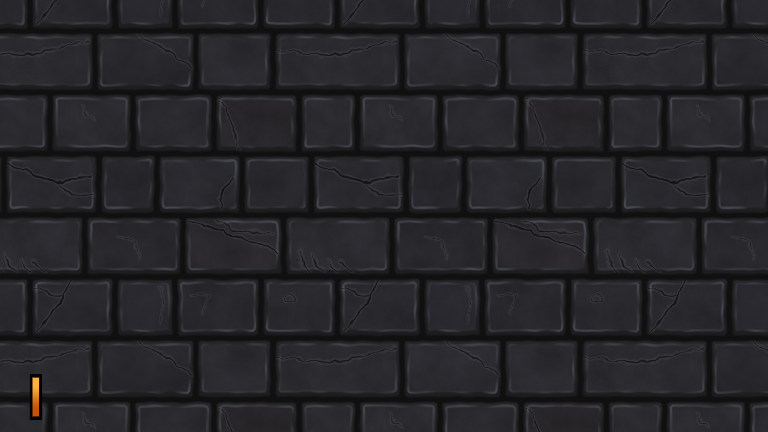
A WebGL 2 fragment shader for this texture:

```glsl
#version 300 es
precision highp float;
// Dark stone wall: a square tile of five brick courses, repeated 2.5 times across.
// Bricks are rounded boxes between uneven joints, with bevels, worn bright rims,
// periodic gradient noise and tapering cracks; a small amber gauge sits at lower left.

uniform vec2 u_resolution;
out vec4 fragColor;

const float TILES_PER_HEIGHT = 1.40625;
const float COURSES = 5.0;
const float TOP_OFFSET = 0.101;
const vec3 JOINT = vec3(0.062, 0.062, 0.064);
const vec3 BEVEL = vec3(0.125, 0.125, 0.135);
const vec3 FACE = vec3(0.160, 0.158, 0.176);
const vec3 RIM = vec3(0.285, 0.295, 0.325);

// Vertical joint positions of each course, as fractions of the tile
const vec4 JOINTS[5] = vec4[5](
    vec4(0.309, 0.638, 0.889, 0.889),
    vec4(0.163, 0.433, 0.697, 0.973),
    vec4(0.013, 0.322, 0.511, 0.788),
    vec4(0.277, 0.596, 0.924, 0.924),
    vec4(0.098, 0.374, 0.570, 0.850));

float hash(vec2 p) {
    vec3 q = fract(p.xyx * vec3(0.1031, 0.1030, 0.0973));
    q += dot(q, q.yzx + 33.33);
    return fract((q.x + q.y) * q.z);
}

float cornerGradient(vec2 cell, vec2 offset, float period) {
    float angle = 6.2832 * hash(mod(cell, period) + period);
    return dot(vec2(cos(angle), sin(angle)), offset);
}

// Gradient noise that repeats with the tile
float noise(vec2 tile, float period) {
    vec2 p = tile * period, i = floor(p), f = fract(p);
    vec2 u = f * f * f * (f * (f * 6.0 - 15.0) + 10.0);
    vec2 e = vec2(0.0, 1.0);
    float low = mix(cornerGradient(i, f, period), cornerGradient(i + e.yx, f - e.yx, period), u.x);
    float high = mix(cornerGradient(i + e, f - e, period), cornerGradient(i + 1.0, f - 1.0, period), u.x);
    return mix(low, high, u.y);
}

float boxDistance(vec2 p, vec2 halfSize, float radius) {
    vec2 q = abs(p) - halfSize + radius;
    return length(max(q, 0.0)) + min(max(q.x, q.y), 0.0) - radius;
}

// Distance to a stroke from the origin that thins towards its end
float taperedStroke(vec2 p, vec2 end) {
    float h = clamp(dot(p, end) / dot(end, end), 0.0, 1.0);
    return length(p - end * h) + 0.0014 * h;
}

// Bent crack through a, bend and b, wrapped around the tile
float crack(vec2 p, vec2 a, vec2 bend, vec2 b, float width) {
    vec2 q = p - bend;
    q -= round(q);
    return min(taperedStroke(q, a - bend), taperedStroke(q, b - bend)) - width;
}

float crackField(vec2 p) {
    p += 0.014 * vec2(noise(p, 23.0), noise(p + 0.37, 23.0));
    p += 0.006 * vec2(noise(p, 61.0), noise(p + 0.61, 61.0));
    float bold = 0.0026, fine = 0.0012;
    float d = crack(p, vec2(0.433, 0.0), vec2(0.55, 0.065), vec2(0.628, 0.12), fine);
    d = min(d, crack(p, vec2(0.908, 0.065), vec2(1.09, 0.08), vec2(1.29, 0.03), fine));
    d = min(d, crack(p, vec2(0.713, 0.225), vec2(0.755, 0.29), vec2(0.78, 0.385), fine));
    d = min(d, crack(p, vec2(0.265, 0.245), vec2(0.285, 0.275), vec2(0.315, 0.295), 0.0));
    d = min(d, crack(p, vec2(0.026, 0.43), vec2(0.18, 0.495), vec2(0.295, 0.47), bold));
    d = min(d, crack(p, vec2(0.18, 0.495), vec2(0.235, 0.53), vec2(0.30, 0.535), fine));
    d = min(d, crack(p, vec2(0.765, 0.48), vec2(0.72, 0.52), vec2(0.715, 0.575), bold));
    d = min(d, crack(p, vec2(0.615, 0.615), vec2(0.74, 0.66), vec2(0.905, 0.72), bold));
    d = min(d, crack(p, vec2(0.70, 0.61), vec2(0.775, 0.65), vec2(0.89, 0.66), fine));
    d = min(d, crack(p, vec2(0.234, 0.81), vec2(0.20, 0.87), vec2(0.125, 0.98), bold));
    d = min(d, crack(p, vec2(0.20, 0.865), vec2(0.16, 0.85), vec2(0.11, 0.84), fine));
    d = min(d, crack(p, vec2(0.52, 0.83), vec2(0.535, 0.88), vec2(0.52, 0.95), 0.0));
    // Chips and a pebble
    d = min(d, crack(p, vec2(0.384, 0.67), vec2(0.44, 0.685), vec2(0.456, 0.74), 0.0));
    d = min(d, crack(p, vec2(0.62, 0.86), vec2(0.68, 0.86), vec2(0.66, 0.92), 0.0));
    d = min(d, abs(length((fract(p) - vec2(0.944, 0.87)) * vec2(1.0, 1.4)) - 0.014));
    for (float i = 0.0; i < 4.0; i++) {
        vec2 foot = vec2(-0.01 + 0.045 * i, 0.785);
        d = min(d, crack(p, foot - vec2(0.015, 0.07 - 0.012 * i), foot - vec2(0.0, 0.02), foot + vec2(0.02, 0.0), fine));
    }
    return d;
}

vec3 stoneWall(vec2 tile, float pixel) {
    vec2 p = tile + 0.005 * vec2(noise(tile, 19.0), noise(tile + 0.43, 19.0));
    float course = mod(floor(p.y * COURSES), COURSES);
    vec4 joints = JOINTS[int(course)];
    vec4 toLeft = fract(p.x - joints), toRight = fract(joints - p.x);
    float left = min(min(toLeft.x, toLeft.y), min(toLeft.z, toLeft.w));
    float right = min(min(toRight.x, toRight.y), min(toRight.z, toRight.w));
    float top = fract(p.y * COURSES) / COURSES, bottom = 1.0 / COURSES - top;
    vec2 center = 0.5 * vec2(left - right, top - bottom);
    vec2 halfSize = 0.5 * vec2(left + right, 1.0 / COURSES);
    float seed = hash(vec2(round(fract(p.x - left + 0.001) * 50.0), course));

    float outer = boxDistance(center, halfSize - 0.0085, 0.010);
    float inner = boxDistance(center + vec2(0.0, 0.002), halfSize - vec2(0.021, 0.023), 0.009);
    float cloud = noise(tile, 9.0) + 0.5 * noise(tile, 27.0) + 0.25 * noise(tile, 81.0);
    vec3 face = FACE * (1.0 + 0.16 * cloud + 0.10 * (seed - 0.5));
    face += (fract(seed * 7.0) - 0.5) * vec3(0.008, 0.0, -0.008);
    vec3 color = mix(face, BEVEL * (1.05 - 1.5 * center.y), smoothstep(-0.003, 0.004, inner));
    // Worn rim, brightest near the corners
    float corner = smoothstep(0.35, 1.0, abs(center.x) / halfSize.x * abs(center.y) / halfSize.y);
    float wear = clamp(0.30 + 0.6 * corner + 1.1 * noise(tile, 15.0), 0.0, 0.9);
    color = mix(color, RIM, wear * (1.0 - smoothstep(0.0008, 0.0035 + pixel, abs(inner))));
    // Cracks with a lit lip
    float split = crackField(tile);
    color += 0.045 * (1.0 - smoothstep(0.0, 0.003 + pixel, abs(split - 0.0035)));
    color = mix(color, JOINT, 0.85 * (1.0 - smoothstep(-0.5 * pixel, pixel, split)));
    return mix(color, JOINT, smoothstep(-0.003 - pixel, 0.001 + pixel, outer));
}

vec3 addGauge(vec3 color, vec2 p, float pixel) {
    vec2 q = p - vec2(0.083, 0.081);
    float level = clamp(q.y / 0.09 + 0.5, 0.0, 1.0);
    vec3 amber = mix(vec3(0.78, 0.32, 0.03), vec3(1.0, 0.70, 0.24), smoothstep(0.15, 0.85, level));
    color = mix(color, vec3(0.0), 1.0 - smoothstep(-pixel, pixel, boxDistance(q, vec2(0.014, 0.053), 0.001)));
    return mix(color, amber, 1.0 - smoothstep(-pixel, pixel, boxDistance(q, vec2(0.0078, 0.045), 0.0)));
}

void main() {
    vec2 p = gl_FragCoord.xy / u_resolution.y;
    float pixel = 1.0 / u_resolution.y;
    vec2 tile = vec2(p.x, 1.0 - p.y) * TILES_PER_HEIGHT - vec2(0.0, TOP_OFFSET);
    vec3 color = stoneWall(tile, pixel * TILES_PER_HEIGHT);
    fragColor = vec4(addGauge(color, p, 0.5 * pixel), 1.0);
}
```
